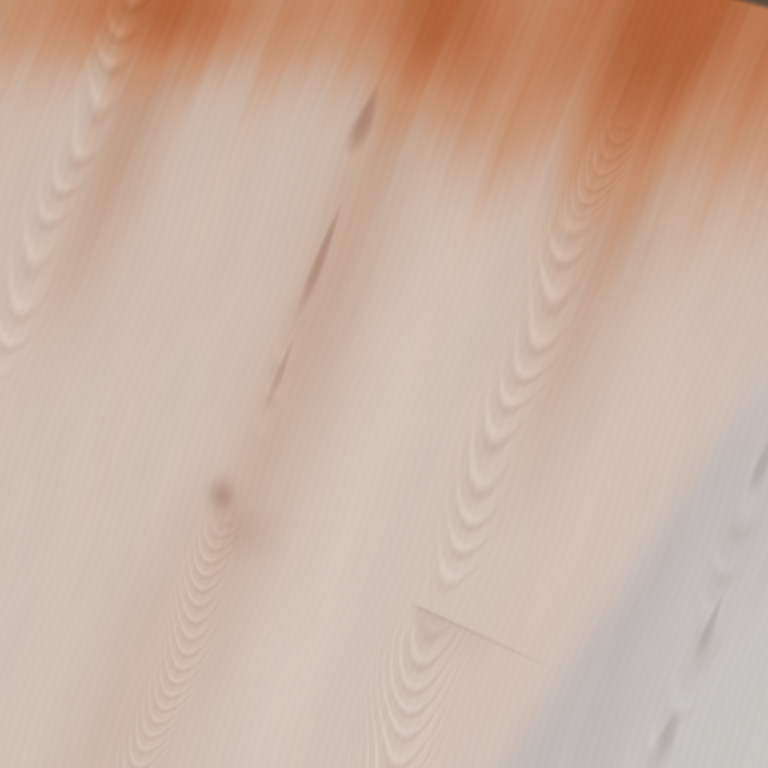
Give the GLSL for this texture, as a WebGL 1 fragment shader.

```glsl
precision highp float;
uniform vec2 u_resolution;

float bump(float x, float width) {
  return exp(-x * x / (width * width));
}

vec2 hash2(vec2 cell) {
  return fract(sin(vec2(dot(cell, vec2(127.1, 311.7)), dot(cell, vec2(269.5, 183.3)))) * 4375.85);
}

// Distance to the nearest scattered cell centre
float cellular(vec2 p) {
  float nearest = 2.0;
  for (int j = -1; j <= 1; j++) {
    for (int i = -1; i <= 1; i++) {
      vec2 cell = floor(p) + vec2(float(i), float(j));
      nearest = min(nearest, length(cell + hash2(cell) - p));
    }
  }
  return nearest;
}

// Layered sines, stretched along the grain
float fibres(float across, float along) {
  float sum = 0.0;
  float freq = 38.0;
  float gain = 0.5;
  for (int i = 0; i < 5; i++) {
    sum += gain * sin(across * freq + 1.7 * sin(along * 3.1 + freq) + freq);
    freq *= 1.83;
    gain *= 0.68;
  }
  return sum;
}

// Stacked cup-shaped growth rings along a slanted line
float rings(vec2 p, float foot, float slope, float freq, float width) {
  float s = p.x - foot - slope * p.y + 0.006 * sin(p.y * 23.0 + foot * 9.0);
  float phase = freq * (p.y - 42.0 * s * s + 0.35 * s) + 1.3 * sin(p.y * 31.0 + foot * 20.0);
  float wave = sin(phase) + 0.45 * sin(2.0 * phase + 60.0 * s);
  return wave * bump(s, width);
}

// Slim pointed fleck lying along the grain
float fleck(vec2 p, vec2 centre, vec2 size) {
  vec2 d = p - centre;
  d.x -= 0.38 * d.y;
  float taper = size.x * (0.65 - 0.35 * d.y / size.y);
  return smoothstep(1.2, 0.3, length(vec2(d.x / max(taper, 0.002), d.y / size.y)));
}

void main() {
  vec2 p = gl_FragCoord.xy / u_resolution;
  float depth = 1.0 - p.y;
  float across = p.x - 0.37 * p.y;
  float grain = fibres(across, p.y);
  float mottle = cellular(vec2(across * 26.0, p.y * 7.0)) - 0.5;

  // Pale boards with tan bands beside the ring lines
  vec3 color = vec3(0.825, 0.765, 0.725);
  float tan = 0.75 * bump(across + 0.135, 0.045) * smoothstep(0.45, 0.85, p.y);
  tan += 0.55 * bump(across - 0.205, 0.055) * smoothstep(-0.25, 0.75, p.y);
  tan += 0.65 * bump(across - 0.55, 0.055) * smoothstep(0.25, 0.75, p.y);
  tan += 0.2 * bump(across - 0.12, 0.05) * smoothstep(0.5, 0.1, p.y);
  tan += 0.35 * exp(-depth * 3.5) + 0.08;
  tan *= 1.0 + 0.22 * grain;
  color = mix(color, vec3(0.755, 0.625, 0.545), clamp(tan, 0.0, 1.0));
  color += vec3(0.02, 0.022, 0.022) * bump(across - 0.34, 0.06) * smoothstep(0.9, 0.5, p.y);

  // Orange stain soaking down from the top
  float reach = 0.12 + 0.17 * smoothstep(0.3, 0.85, p.x) + 0.02 * grain;
  float stain = 0.48 + 0.4 * bump(p.x - 0.22, 0.11) + 0.42 * bump(p.x - 0.58, 0.1);
  stain += 0.55 * bump(p.x - 0.84 + 0.3 * (depth - 0.1), 0.1) + 0.2 * smoothstep(0.85, 1.0, p.x);
  stain *= exp(-1.3 * depth * depth / (reach * reach)) * (1.0 + 0.13 * grain);
  color = mix(color, vec3(0.765, 0.54, 0.40), smoothstep(0.0, 0.65, stain));
  color = mix(color, vec3(0.685, 0.375, 0.215), smoothstep(0.45, 1.05, stain));

  // Cool shade on the lower right
  float shadeSide = p.x - 0.638 - 0.65 * p.y + 0.006 * grain;
  float shade = smoothstep(-0.02, 0.055, shadeSide) * smoothstep(0.66, 0.38, p.y);
  vec3 cool = mix(vec3(0.745, 0.725, 0.72), vec3(0.785, 0.775, 0.765), smoothstep(0.05, 0.3, shadeSide));
  color = mix(color, cool, 0.92 * shade);
  color += vec3(0.015, 0.01, 0.012) * bump(shadeSide + 0.09, 0.06) * smoothstep(0.65, 0.4, p.y);

  // Ring lines, left to right
  float relief = 0.9 * rings(p, -0.21, 0.385, 125.0, 0.022) * smoothstep(0.46, 0.56, p.y);
  relief += 0.7 * rings(p, 0.182, 0.35, 330.0, 0.026) * smoothstep(0.35, 0.28, p.y);
  relief += 0.45 * rings(p, 0.182, 0.355, 105.0, 0.012) * smoothstep(0.4, 0.48, p.y) * smoothstep(0.66, 0.55, p.y);
  relief += rings(p, 0.487, 0.372, 135.0, 0.026) * smoothstep(0.2, 0.26, p.y) * smoothstep(0.76, 0.66, p.y);
  relief += 0.5 * rings(p, 0.487, 0.376, 340.0, 0.033) * smoothstep(0.68, 0.74, p.y) * smoothstep(0.87, 0.8, p.y);
  relief += 0.8 * rings(p, 0.505, 0.33, 175.0, 0.045) * smoothstep(0.2, 0.16, p.y);
  relief += 0.55 * rings(p, 0.853, 0.36, 75.0, 0.018) * smoothstep(0.5, 0.4, p.y);
  color += relief * vec3(0.026, 0.031, 0.032);

  // Dark flecks and the small knot
  float marks = 0.6 * fleck(p, vec2(0.475, 0.845), vec2(0.02, 0.045));
  marks += 0.55 * fleck(p, vec2(0.418, 0.665), vec2(0.013, 0.075));
  marks += 0.3 * fleck(p, vec2(0.365, 0.515), vec2(0.01, 0.05));
  marks += 0.5 * bump(length((p - vec2(0.289, 0.355)) * vec2(1.1, 0.9)), 0.018);
  marks += 0.2 * bump(length(p - vec2(0.315, 0.31)), 0.035);
  color = mix(color, vec3(0.62, 0.46, 0.39), marks);
  float greyMarks = fleck(p, vec2(0.925, 0.185), vec2(0.012, 0.04));
  greyMarks += fleck(p, vec2(0.868, 0.04), vec2(0.02, 0.035));
  greyMarks += fleck(p, vec2(0.994, 0.4), vec2(0.013, 0.045));
  color = mix(color, vec3(0.62, 0.59, 0.58), 0.42 * greyMarks);

  // Board end joint
  float joint = p.y - 0.212 + 0.46 * (p.x - 0.54);
  float jointSpan = smoothstep(0.53, 0.55, p.x) * smoothstep(0.73, 0.66, p.x);
  color -= 0.035 * jointSpan * bump(joint, 0.003);
  color -= vec3(0.035, 0.045, 0.05) * jointSpan * smoothstep(0.003, -0.003, joint) * exp(joint * 22.0) * smoothstep(0.7, 0.54, p.x);

  // Fine grain, mottling and the dark far corner
  color += 0.007 * grain + 0.012 * mottle;
  color += 0.004 * sin(across * 520.0 + 3.0 * sin(p.y * 17.0));
  float corner = smoothstep(0.0, 0.012, p.y - 0.997 + 0.25 * (p.x - 0.95));
  color = mix(color, vec3(0.36, 0.29, 0.24), corner * smoothstep(0.93, 0.96, p.x));
  gl_FragColor = vec4(clamp(color, 0.0, 1.0), 1.0);
}
```
